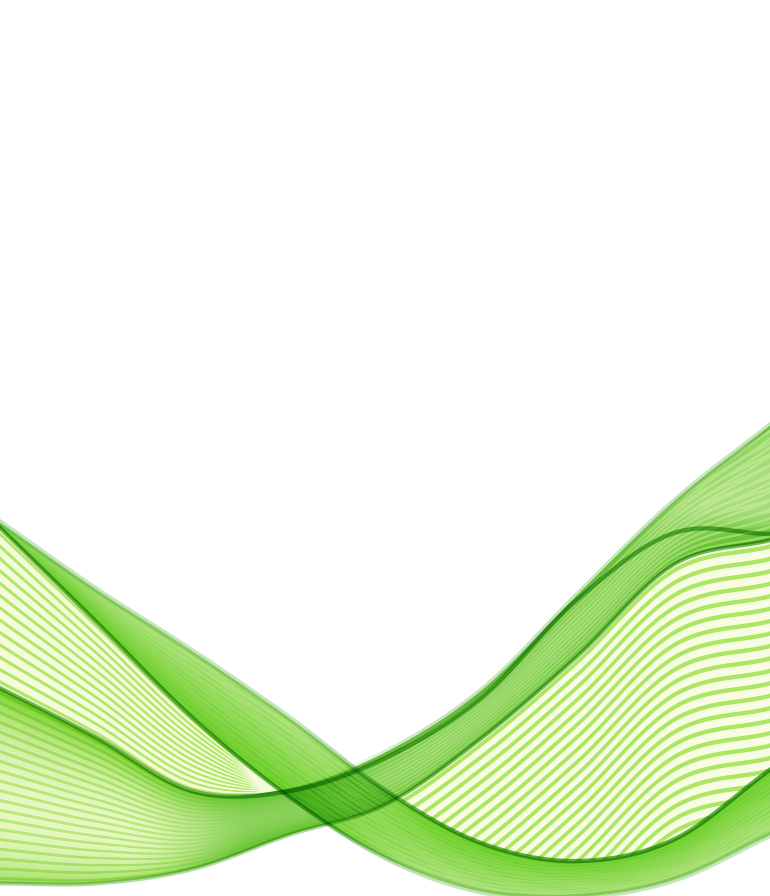
Reproduce this background procedurally as a Shadertoy shader.

```glsl
// Two translucent green ribbons crossing on white, with fans of fine lines between them.

const vec3 DEEP = vec3(0.23, 0.60, 0.08);
const vec3 BRIGHT = vec3(0.48, 0.82, 0.15);
const vec3 LIME = vec3(0.67, 0.90, 0.38);
const vec3 PALE = vec3(0.95, 0.985, 0.83);

// Smooth curve through nine evenly spaced heights
float spline(float x, float h[9]) {
    float s = clamp(x, 0.0, 0.9999) * 8.0, f = fract(s);
    int i = int(s);
    float b = h[i], c = h[i + 1];
    float a = i > 0 ? h[i - 1] : 2.0 * b - c;
    float d = i < 7 ? h[i + 2] : 2.0 * c - b;
    return b + 0.5 * f * (c - a + f * (2.0 * a - 5.0 * b + 4.0 * c - d
             + f * (3.0 * (b - c) + d - a)));
}

// Soft-edged area between two heights
float between(float y, float low, float high) {
    float soft = 0.8 / iResolution.y;
    return smoothstep(-soft, soft, y - low) * smoothstep(-soft, soft, high - y);
}

// Repeated thin lines, fading out where they crowd together
float stripes(float phase, float halfWidth) {
    float w = fwidth(phase);
    float d = abs(fract(phase) - 0.5);
    return (1.0 - smoothstep(halfWidth, halfWidth + w, d)) * (1.0 - smoothstep(0.35, 0.8, w));
}

// Stroke along the zero level of a height difference
float stroke(float f, float halfWidth) {
    float slope = length(vec2(dFdx(f), dFdy(f))) * iResolution.y;
    float d = abs(f) / max(slope, 0.001);
    return 1.0 - smoothstep(halfWidth, halfWidth + 1.5 / iResolution.y, d);
}

// Multiply a translucent tint over the colour below
vec3 glaze(vec3 base, vec3 tint, float amount) {
    return base * mix(vec3(1.0), tint, clamp(amount, 0.0, 1.0));
}

void mainImage(out vec4 fragColor, in vec2 fragCoord) {
    vec2 uv = fragCoord / iResolution.xy;
    float x = uv.x, y = uv.y;

    // Edges of the falling ribbon, the rising ribbon and its inner fold
    float fallTop = spline(x, float[9](0.417, 0.342, 0.273, 0.199, 0.118, 0.059, 0.039, 0.063, 0.141));
    float fallLow = spline(x, float[9](0.411, 0.306, 0.199, 0.111, 0.043, 0.005, -0.001, 0.018, 0.068));
    float riseTop = spline(x, float[9](0.232, 0.177, 0.117, 0.120, 0.160, 0.229, 0.336, 0.440, 0.525));
    float riseLow = spline(x, float[9](0.014, 0.014, 0.030, 0.068, 0.102, 0.176, 0.268, 0.370, 0.397));
    float fold = spline(x, float[9](0.232, 0.177, 0.117, 0.117, 0.154, 0.221, 0.331, 0.405, 0.404));

    float tFall = (y - fallLow) / max(fallTop - fallLow, 0.004);
    float tRise = (y - riseLow) / max(riseTop - riseLow, 0.004);
    float tFan = (y - riseTop) / max(fallLow - riseTop, 0.004);
    float right = smoothstep(0.38, 0.58, x);
    float joined = smoothstep(0.16, 0.34, x);
    vec3 col = vec3(1.0);

    // Left fan of lines
    float area = between(y, riseTop, fallLow);
    col = glaze(col, PALE, area * 0.8);
    col = glaze(col, LIME, area * stripes(tFan * 13.0, 0.09) * 0.85);

    // Right field of lines, parallel to the rising ribbon
    area = between(y, fallTop, riseLow) * step(0.5, x);
    col = glaze(col, PALE, area * 0.65);
    col = glaze(col, LIME, area * stripes((riseLow - y) * 72.0, 0.13) * 0.9);

    // Rising ribbon: an open fan at the left, dense after the pinch
    area = between(y, riseLow, riseTop);
    float glow = exp(-(1.0 - tRise) * 5.0) + 0.65 * exp(-max(tRise, 0.0) * 7.0);
    float body = mix(glow, 0.72 + 0.3 * pow(abs(2.0 * tRise - 1.0), 2.0), joined);
    float corner = smoothstep(0.72, 0.92, x) * smoothstep(-0.005, 0.03, y - fold);
    body *= 1.0 - 0.3 * corner;
    col = glaze(col, PALE, area);
    col = glaze(col, mix(BRIGHT, vec3(0.40, 0.77, 0.20), joined), area * body);
    col = glaze(col, LIME, area * stripes(tRise * 20.0, 0.1) * 0.6 * (1.0 - joined));
    float mesh = max(stripes(tRise * 13.0, 0.08), stripes(tRise * 10.0 + x * 9.0, 0.06) * corner);
    col = mix(col, vec3(0.87, 0.96, 0.70), area * mesh * 0.42 * right);

    // Falling ribbon: its dense side moves from the lower to the upper edge
    area = between(y, fallLow, fallTop);
    float dense = clamp(mix(1.0 - tFall, tFall, right), 0.0, 1.0);
    vec3 tint = mix(vec3(0.62, 0.86, 0.42), vec3(0.36, 0.79, 0.08), dense);
    col = glaze(col, tint, area * 0.96);
    mesh = max(stripes(tFall * 14.0, 0.08), stripes(tFall * 11.0 - x * 10.0, 0.07));
    col = mix(col, vec3(0.84, 0.95, 0.62), area * mesh * 0.32 * (1.0 - 0.7 * dense));

    // Dark folds and soft outer rims
    col = glaze(col, DEEP, stroke(y - fallLow, 0.0014) * (1.0 - right) * 0.75);
    col = glaze(col, DEEP, stroke(y - fallTop, 0.0016) * right * 0.8);
    col = glaze(col, DEEP, stroke(y - fold, 0.0016) * 0.7);
    col = glaze(col, DEEP, stroke(y - riseLow, 0.0014) * (0.4 + 0.3 * right));
    vec3 rim = vec3(0.62, 0.82, 0.56);
    col = glaze(col, rim, stroke(y - fallTop, 0.0025) * (1.0 - right) * 0.6);
    col = glaze(col, rim, stroke(y - riseTop, 0.0025) * right * 0.6);
    col = glaze(col, rim, stroke(y - fallLow, 0.0025) * right * 0.6);

    fragColor = vec4(col, 1.0);
}
```
